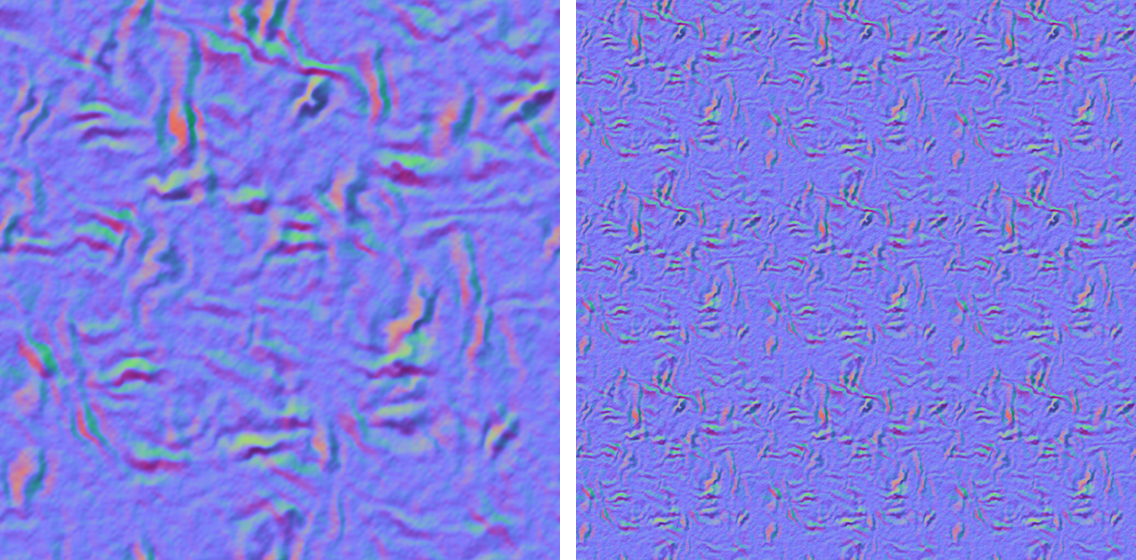
Left, the tile; right, the same tile 3 across and 3 down.
A Shadertoy shader for this texture map:

```glsl
// Tiling normal map of a crinkled surface covered in short worm-like ridges.
// Every cell of a wrapping grid holds one oriented wave packet; their summed
// slopes, plus a fine value-noise grain, are encoded as a tangent normal.

float hash(vec2 cell, float seed) {
    return fract(sin(dot(cell, vec2(127.1, 311.7)) + seed * 74.7) * 43758.5453);
}

// Value noise that repeats after 'count' cells
float wrapNoise(vec2 p, float count, float seed) {
    p *= count;
    vec2 i = floor(p), f = fract(p);
    f = f * f * f * (f * (f * 6.0 - 15.0) + 10.0);
    vec2 lo = mod(i, count), hi = mod(i + 1.0, count);
    return mix(mix(hash(lo, seed), hash(vec2(hi.x, lo.y), seed), f.x),
               mix(hash(vec2(lo.x, hi.y), seed), hash(hi, seed), f.x), f.y);
}

vec2 wrapNoise2(vec2 p, float count, float seed) {
    return vec2(wrapNoise(p, count, seed), wrapNoise(p, count, seed + 1.0)) - 0.5;
}

// Slope of the summed wave packets, one per cell
vec2 ridgeSlope(vec2 p, float count) {
    vec2 u = p * count;
    // Bend the strokes and roughen their edges
    u += 0.9 * wrapNoise2(p, 12.0, 1.0) + 0.28 * wrapNoise2(p, 48.0, 3.0);
    vec2 home = floor(u), slope = vec2(0.0);
    for (int y = -2; y <= 2; y++)
    for (int x = -2; x <= 2; x++) {
        vec2 cell = home + vec2(x, y);
        vec2 id = mod(cell, count);
        vec2 d = u - cell - vec2(hash(id, 5.0), hash(id, 6.0));

        // Directions lean towards the two axes
        float angle = 3.14159 * hash(id, 7.0);
        angle -= 0.15 * sin(4.0 * angle);
        vec2 along = vec2(cos(angle), sin(angle));
        vec2 across = vec2(-along.y, along.x);
        float a = dot(d, along), c = dot(d, across);

        // Mostly raised, a few sunken, many faint
        float height = 1.6 * hash(id, 8.0) - 0.6;
        height *= abs(height);
        float envelope = height * exp(-1.2 * a * a - 2.5 * c * c);
        float wave = 6.0 + 1.2 * hash(id, 9.0);
        slope -= envelope * (along * 2.4 * a * cos(wave * c)
               + across * (5.0 * c * cos(wave * c) + wave * sin(wave * c)));
    }
    return slope / 6.28;
}

// Slope of the fine grain by central differences
vec2 grainSlope(vec2 p, float count, float seed) {
    vec2 e = vec2(0.3 / count, 0.0);
    return vec2(wrapNoise(p + e.xy, count, seed) - wrapNoise(p - e.xy, count, seed),
                wrapNoise(p + e.yx, count, seed) - wrapNoise(p - e.yx, count, seed));
}

void mainImage(out vec4 fragColor, in vec2 fragCoord) {
    vec2 p = fragCoord / iResolution.xy;

    vec2 slope = 1.08 * ridgeSlope(p, 18.0);
    slope += 0.26 * grainSlope(p, 64.0, 11.0) + 0.16 * grainSlope(p, 128.0, 12.0);

    // Red rises to the right, green falls upwards, blue fades on steep sides
    vec2 tilt = slope * vec2(1.0, -1.0) / sqrt(1.0 + dot(slope, slope));
    float steep = length(tilt);
    float blue = 0.985 - 0.25 * steep - 0.6 * steep * steep;
    fragColor = vec4(vec2(0.495, 0.49) + 0.5 * tilt, blue, 1.0);
}
```
